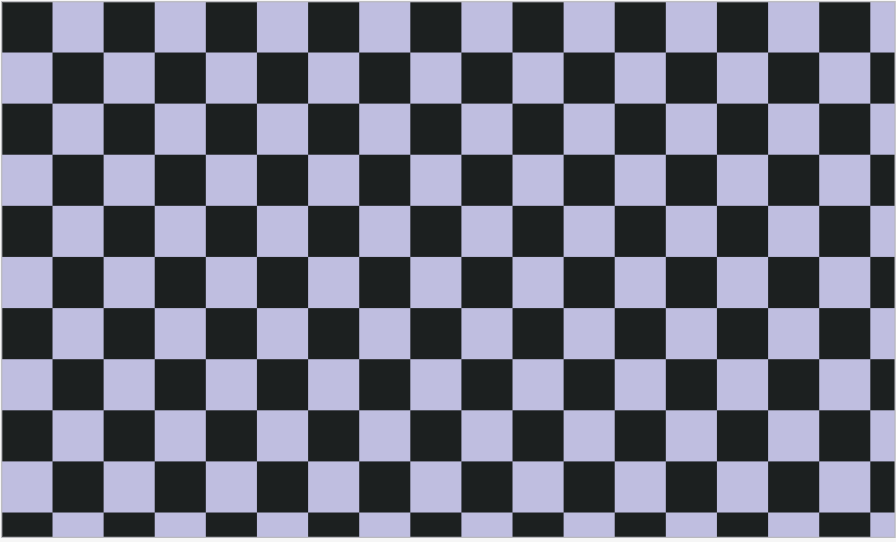
Write a Shadertoy shader that draws this pattern.

```glsl
// Lavender and near-black checkerboard inside a hairline grey frame on off-white.

// Signed square wave with soft edges: +1 on even cells, -1 on odd cells.
vec2 softSquare(vec2 cells, float blur) {
    vec2 wave = abs(mod(cells - 0.5, 2.0) - 1.0) - 0.5;
    return clamp(2.0 * wave / blur, -1.0, 1.0);
}

// Antialiased coverage of an axis-aligned box.
float boxMask(vec2 p, vec2 low, vec2 high, float pixel) {
    vec2 inside = min(p - low, high - p);
    return clamp(min(inside.x, inside.y) / pixel + 0.5, 0.0, 1.0);
}

void mainImage(out vec4 fragColor, in vec2 fragCoord) {
    // Canvas heights, measured from the top left corner
    float pixel = 1.0 / iResolution.y;
    vec2 p = vec2(fragCoord.x, iResolution.y - fragCoord.y) * pixel;
    float aspect = iResolution.x * pixel;

    // Checkerboard, starting with a dark cell at the top left
    float cellSize = 0.0943;
    vec2 parity = softSquare((p - 0.0026) / cellSize, 1.1 * pixel / cellSize);
    float dark = 0.5 + 0.5 * parity.x * parity.y;
    vec3 checker = mix(vec3(0.75, 0.745, 0.88), vec3(0.11, 0.125, 0.125), dark);

    // Cropped board, grey hairline and off-white margin
    vec2 low = vec2(0.0043);
    vec2 high = vec2(aspect - 0.0028, 0.9903);
    float hairline = 0.0022;
    vec3 color = vec3(0.965);
    color = mix(color, vec3(0.71, 0.71, 0.73), boxMask(p, low - hairline, high + hairline, pixel));
    color = mix(color, checker, boxMask(p, low, high, pixel));

    fragColor = vec4(color, 1.0);
}
```
